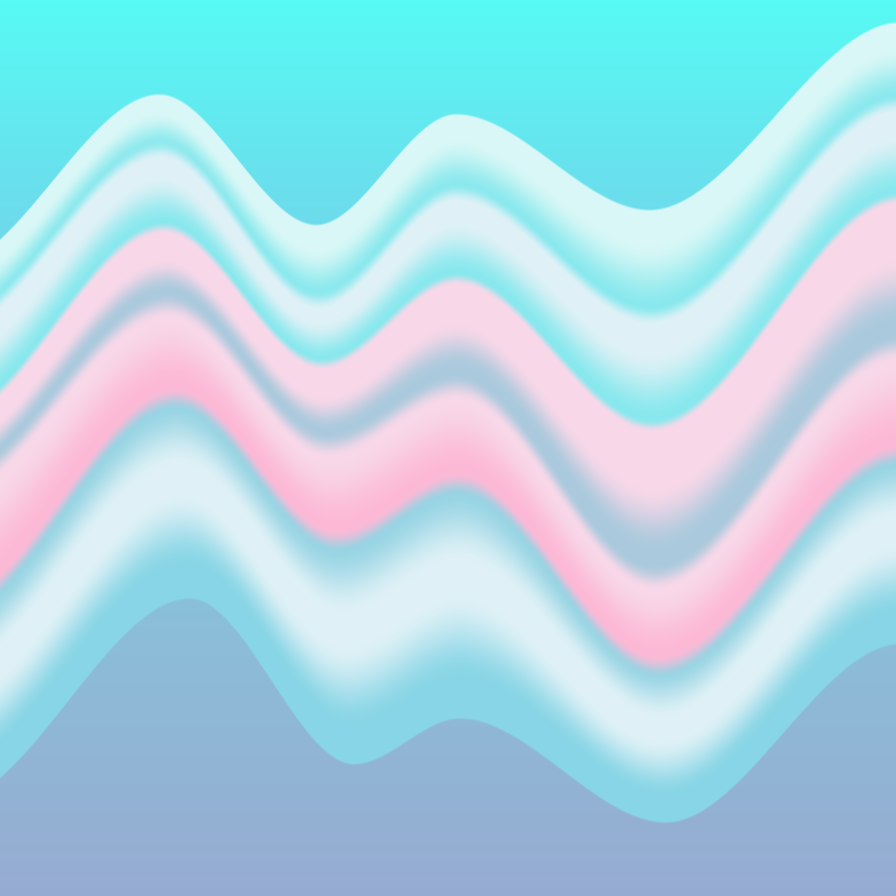
This background is drawn by a three.js fragment shader. Its source:

```glsl
varying vec2 vUv;

// Smooth curve through alternating crests and troughs; lean shifts them right
float ridge(float x, float lean, vec3 leftHeights, vec3 rightHeights) {
  float start = -0.06;
  float crestA = 0.178 + 0.034 * lean;
  float troughA = 0.353 + 0.042 * lean;
  float crestB = 0.509 + 0.004 * lean;
  float troughB = 0.725 + 0.018 * lean;
  float h = mix(leftHeights.x, leftHeights.y, smoothstep(start, crestA, x));
  h = mix(h, leftHeights.z, smoothstep(crestA, troughA, x));
  h = mix(h, rightHeights.x, smoothstep(troughA, crestB, x));
  h = mix(h, rightHeights.y, smoothstep(crestB, troughB, x));
  return mix(h, rightHeights.z, smoothstep(troughB, 1.005, x));
}

// Relative depth inside a ribbon: 0 at its upper edge, 1 at its lower edge
float depthIn(float y, float upper, float lower) {
  return (upper - y) / (upper - lower);
}

// Shade that changes from one colour to another between two depths
vec3 fade(vec3 a, vec3 b, float from, float to, float depth) {
  return mix(a, b, smoothstep(from, to, depth));
}

// Lay a colour over everything below an edge
vec3 layBelow(vec3 base, vec3 layer, float edge, float y, float softness) {
  return mix(base, layer, smoothstep(-softness, softness, edge - y));
}

void main() {
  float x = vUv.x;
  float y = vUv.y;

  // Palette
  vec3 mint = vec3(0.85, 0.97, 0.965);
  vec3 cyan = vec3(0.53, 0.91, 0.93);
  vec3 mist = vec3(0.875, 0.945, 0.965);
  vec3 blush = vec3(0.97, 0.845, 0.91);
  vec3 slate = vec3(0.67, 0.79, 0.865);
  vec3 rose = vec3(0.99, 0.725, 0.84);
  vec3 lagoon = vec3(0.59, 0.83, 0.89);
  vec3 shallows = vec3(0.53, 0.835, 0.90);

  // Ribbon edges from top to bottom
  float skyline = ridge(x, 0.0, vec3(0.702, 0.8945, 0.749), vec3(0.8724, 0.7656, 0.975));
  float foam = ridge(x, 0.06, vec3(0.634, 0.833, 0.665), vec3(0.785, 0.648, 0.885));
  float petal = ridge(x, 0.15, vec3(0.530, 0.746, 0.594), vec3(0.689, 0.525, 0.779));
  float bloom = ridge(x, 0.30, vec3(0.454, 0.659, 0.503), vec3(0.568, 0.355, 0.612));
  float drift = ridge(x, 0.55, vec3(0.315, 0.555, 0.396), vec3(0.460, 0.256, 0.492));
  float shore = ridge(x, 1.0, vec3(0.103, 0.332, 0.147), vec3(0.198, 0.082, 0.281));

  // Sky and deep water
  vec3 sky = mix(vec3(0.43, 0.85, 0.92), vec3(0.34, 0.98, 0.96), clamp((y - 0.74) / 0.26, 0.0, 1.0));
  vec3 deep = mix(vec3(0.59, 0.67, 0.82), vec3(0.54, 0.75, 0.85), clamp(y / 0.33, 0.0, 1.0));

  // Shade within each ribbon
  vec3 mintBand = fade(mint, cyan, 0.30, 0.96, depthIn(y, skyline, foam));
  vec3 foamBand = fade(mist, cyan, 0.32, 0.95, depthIn(y, foam, petal));
  vec3 petalBand = fade(blush, slate, 0.40, 0.82, depthIn(y, petal, bloom));
  vec3 bloomBand = fade(blush, rose, 0.12, 0.85, depthIn(y, bloom, drift));
  float driftDepth = depthIn(y, drift, shore);
  vec3 driftBand = fade(lagoon, mist, 0.02, 0.34, driftDepth);
  driftBand = fade(driftBand, shallows, 0.46, 0.84, driftDepth);

  // Stack the ribbons
  vec3 color = layBelow(sky, mintBand, skyline, y, 0.0018);
  color = layBelow(color, foamBand, foam, y, 0.011);
  color = layBelow(color, petalBand, petal, y, 0.007);
  color = layBelow(color, bloomBand, bloom, y, 0.014);
  color = layBelow(color, driftBand, drift, y, 0.013);
  color = layBelow(color, deep, shore, y, 0.0018);

  gl_FragColor = vec4(color, 1.0);
}
```
